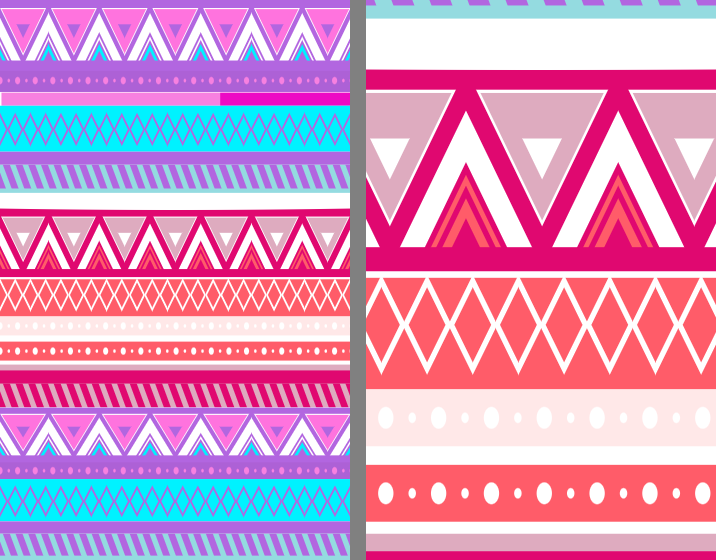
Left, the full canvas; right, a detail of the centre.
Write a Shadertoy shader that draws this pattern.

```glsl
#define GRID vec2(480.0, 768.0)
#define TRI_PERIOD 69.6
#define TRI_PHASE 66.5
#define DIAMOND_PERIOD 20.88
#define DOT_PERIOD 24.15
#define SLASH_PERIOD 17.4
#define SLASH_SLANT 0.37
#define DIAMOND_STROKE 1.25

const vec3 WHITE = vec3(1.0);
const vec3 PURPLE = vec3(0.70, 0.40, 0.88);
const vec3 PLUM = vec3(0.68, 0.38, 0.84);
const vec3 PINK = vec3(1.0, 0.45, 0.87);
const vec3 ORCHID = vec3(0.97, 0.50, 0.88);
const vec3 MAGENTA = vec3(0.93, 0.04, 0.77);
const vec3 CYAN = vec3(0.0, 0.95, 1.0);
const vec3 ICE = vec3(0.58, 0.86, 0.88);
const vec3 CRIMSON = vec3(0.88, 0.03, 0.44);
const vec3 ROSE = vec3(0.87, 0.67, 0.75);
const vec3 CORAL = vec3(1.0, 0.36, 0.41);
const vec3 BLUSH = vec3(1.0, 0.91, 0.91);

float pixelSize;

float cover(float d) { return clamp(0.5 - d / pixelSize, 0.0, 1.0); }

// Signed offset from the nearest repeat centre
float repeatX(float x, float period) {
    return (fract(x / period + 0.5) - 0.5) * period;
}

float span(float y, float top, float bottom) {
    return cover(max(top - y, y - bottom));
}

void band(inout vec3 col, float y, float top, float bottom, vec3 ink) {
    col = mix(col, ink, span(y, top, bottom));
}

// Tall triangles with nested chevrons and small inverted triangles
void triangles(inout vec3 col, vec2 p, float top, float bottom, float stroke,
               vec3 line, vec3 fill, vec3 gap, vec3 core, vec3 mark) {
    float height = bottom - top;
    float slope = 0.5 * TRI_PERIOD / height;
    float toNormal = inversesqrt(1.0 + slope * slope);
    float u = repeatX(p.x - TRI_PHASE, TRI_PERIOD);
    float y = p.y - top;
    float edge = abs(u) - slope * y;

    vec3 ink = mix(WHITE, fill, cover(max((stroke + 1.3 - edge) * toNormal, 1.5 - y)));
    ink = mix(ink, line, cover((abs(edge) - stroke) * toNormal));

    float depth = slope * (y - 0.46 * height) - abs(u);
    ink = mix(ink, line, cover(-depth * toNormal));
    ink = mix(ink, gap, cover((abs(depth - 4.0) - 1.2) * toNormal));
    ink = mix(ink, core, cover((abs(depth - 10.2) - 2.2) * toNormal));

    float v = repeatX(p.x - TRI_PHASE - 0.5 * TRI_PERIOD, TRI_PERIOD);
    float markSide = (abs(v) - slope * (0.57 * height - y)) * toNormal;
    ink = mix(ink, mark, cover(max(markSide, 0.31 * height - y)));
    col = mix(col, ink, span(p.y, top, bottom));
}

void diamonds(inout vec3 col, vec2 p, float centre, float halfHeight, vec3 ink) {
    vec2 radius = vec2(0.47 * DIAMOND_PERIOD, halfHeight);
    vec2 q = abs(vec2(repeatX(p.x, DIAMOND_PERIOD), p.y - centre));
    float d = (dot(q, 1.0 / radius) - 1.0) / length(1.0 / radius);
    col = mix(col, ink, cover(abs(d) - DIAMOND_STROKE));
}

float ellipse(vec2 q, vec2 radius) {
    return (length(q / radius) - 1.0) * radius.x;
}

// Alternating large and small beads
void beads(inout vec3 col, vec2 p, float centre, vec3 ink) {
    float y = p.y - centre;
    float large = ellipse(vec2(repeatX(p.x, DOT_PERIOD), y), vec2(3.5, 5.0));
    float small = ellipse(vec2(repeatX(p.x - 0.5 * DOT_PERIOD, DOT_PERIOD), y), vec2(1.7, 2.4));
    col = mix(col, ink, cover(min(large, small)));
}

void slashes(inout vec3 col, vec2 p, float top, float bottom, vec3 ink) {
    float x = p.x - SLASH_SLANT * (p.y - top) - 0.5 * SLASH_PERIOD;
    float d = (abs(repeatX(x, SLASH_PERIOD)) - 4.8) * inversesqrt(1.0 + SLASH_SLANT * SLASH_SLANT);
    col = mix(col, ink, cover(d) * span(p.y, top, bottom));
}

void mainImage(out vec4 fragColor, in vec2 fragCoord) {
    vec2 p = fragCoord / iResolution.xy * GRID;
    p.y = GRID.y - p.y;
    pixelSize = GRID.y / iResolution.y;
    vec3 col = WHITE;

    // Upper violet and cyan group
    band(col, p.y, -9.0, 126.0, PURPLE);
    triangles(col, p, 11.0, 83.0, 3.3, PURPLE, PINK, WHITE, CYAN, PURPLE);
    band(col, p.y, 97.0, 126.0, PLUM);
    beads(col, p, 110.5, ORCHID);
    vec3 ribbon = mix(ORCHID, MAGENTA, cover(302.0 - p.x));
    col = mix(col, ribbon, span(p.y, 127.0, 145.0) * cover(2.0 - p.x));
    band(col, p.y, 145.0, 208.0, CYAN);
    diamonds(col, p, 177.5, 20.0, PURPLE);
    band(col, p.y, 208.0, 226.0, PURPLE);
    band(col, p.y, 226.0, 264.5, ICE);
    slashes(col, p, 226.0, 258.5, PURPLE);

    // Middle crimson and coral group, with a slightly bowed top edge
    float bow = p.x / 240.0 - 1.0;
    band(col, p.y, 288.0 - 2.0 * bow * bow, 380.0, CRIMSON);
    triangles(col, p, 297.0, 369.0, 4.6, CRIMSON, ROSE, CORAL, CORAL, WHITE);
    band(col, p.y, 383.0, 434.0, CORAL);
    diamonds(col, p, 404.5, 20.0, WHITE);
    band(col, p.y, 434.0, 460.0, BLUSH);
    beads(col, p, 447.0, WHITE);
    band(col, p.y, 468.5, 494.5, CORAL);
    beads(col, p, 481.5, WHITE);
    band(col, p.y, 500.0, 558.5, ROSE);
    band(col, p.y, 508.0, 526.0, CRIMSON);
    slashes(col, p, 526.0, 558.5, CRIMSON);

    // Lower group, shorter than the upper one
    band(col, p.y, 559.0, 657.0, PURPLE);
    triangles(col, p, 567.5, 624.5, 3.3, PURPLE, PINK, WHITE, CYAN, PURPLE);
    band(col, p.y, 634.0, 657.0, PLUM);
    beads(col, p, 645.5, ORCHID);
    band(col, p.y, 657.0, 715.0, CYAN);
    diamonds(col, p, 687.5, 19.0, PURPLE);
    band(col, p.y, 715.0, 732.0, PURPLE);
    band(col, p.y, 732.0, 777.0, ICE);
    slashes(col, p, 732.0, 762.0, PURPLE);

    fragColor = vec4(col, 1.0);
}
```
